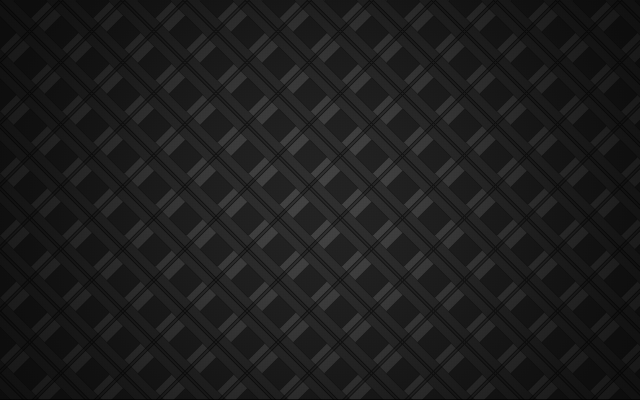
This pattern is drawn by a WebGL 2 fragment shader. Its source:

```glsl
#version 300 es
precision highp float;
// Charcoal diagonal plaid with paired seams, pale bars and a soft central glow.

uniform vec2 u_resolution;
out vec4 fragColor;

// Layout: lengths in canvas heights, weave sizes in fractions of one repeat
const float PITCH = 0.1553;               // horizontal distance between repeats
const vec2 CROSSING = vec2(-0.027, 0.033); // one seam crossing, from the centre
const float STRIPE_HALF = 0.235;          // half width of the falling stripes
const vec2 BAR_SPAN = vec2(-0.195, 0.250); // pale bars either side of a seam
const float SEAM_OFFSET = 0.032;          // half the gap between paired seams
const float SEAM_HALF = 0.010;
const float EDGE_HALF = 0.007;

// Tones at the brightest point
const vec3 SQUARE_COLOR = vec3(0.134);
const vec3 STRIPE_COLOR = vec3(0.182);
const vec3 BAR_COLOR = vec3(0.258);
const float SEAM_DARKEN = 0.60;
const float EDGE_DARKEN = 0.40;

// Lighting and cloth
const float GLOW_RADIUS = 0.95;
const float CORNER_LIGHT = 0.36;
const float THREADS = 12.0;               // threads per repeat
const float THREAD_DEPTH = 0.025;
const float HEM = 0.003;

// Signed position within a repeat, from -0.5 to 0.5
vec2 wrap(vec2 p) {
    return fract(p + 0.5) - 0.5;
}

// Smooth coverage of the interval [lo, hi]
float span(float x, float lo, float hi, float blur) {
    return smoothstep(lo - blur, lo + blur, x)
         - smoothstep(hi - blur, hi + blur, x);
}

// Smooth line centred on zero distance
float line(float d, float halfWidth, float blur) {
    return span(d, -halfWidth, halfWidth, blur);
}

void main() {
    vec2 p = (gl_FragCoord.xy - 0.5 * u_resolution) / u_resolution.y;
    vec2 q = p - CROSSING;

    // x runs across the rising seams, y across the falling seams
    vec2 weave = vec2(q.x - q.y, q.x + q.y) / PITCH;
    vec2 cell = wrap(weave);
    float blur = 0.9 / (PITCH * u_resolution.y);

    // Squares, pale bars, then the continuous falling stripes
    float bar = span(cell.x, BAR_SPAN.x, BAR_SPAN.y, blur);
    float stripe = line(cell.y, STRIPE_HALF, blur);
    vec3 color = mix(SQUARE_COLOR, BAR_COLOR, bar);
    color = mix(color, STRIPE_COLOR, stripe);

    // Fine outlines where the pieces meet
    float barEdge = max(line(cell.x - BAR_SPAN.x, EDGE_HALF, blur),
                        line(cell.x - BAR_SPAN.y, EDGE_HALF, blur));
    float stripeEdge = line(abs(cell.y) - STRIPE_HALF, EDGE_HALF, blur);
    float edge = max(barEdge * (1.0 - stripe), stripeEdge);
    color *= 1.0 - EDGE_DARKEN * edge;

    // Paired seams in both directions, with a dim strip between them
    float rising = line(abs(cell.x) - SEAM_OFFSET, SEAM_HALF, blur);
    float falling = line(abs(cell.y) - SEAM_OFFSET, SEAM_HALF, blur);
    float between = max(line(cell.x, SEAM_OFFSET, blur),
                        line(cell.y, SEAM_OFFSET, blur));
    color = mix(color, SQUARE_COLOR, 0.5 * between);
    color *= 1.0 - SEAM_DARKEN * max(rising, falling);

    // Faint thread relief from crossed sines
    vec2 thread = sin(weave * THREADS * 6.28318);
    color *= 1.0 + THREAD_DEPTH * thread.x * thread.y;

    // Central glow and narrow dark hem
    float glow = 1.0 - smoothstep(0.0, GLOW_RADIUS, length(p * vec2(0.95, 1.0)));
    color *= mix(CORNER_LIGHT, 1.0, glow);
    color *= smoothstep(0.0, HEM, gl_FragCoord.y / u_resolution.y);

    fragColor = vec4(color, 1.0);
}
```
